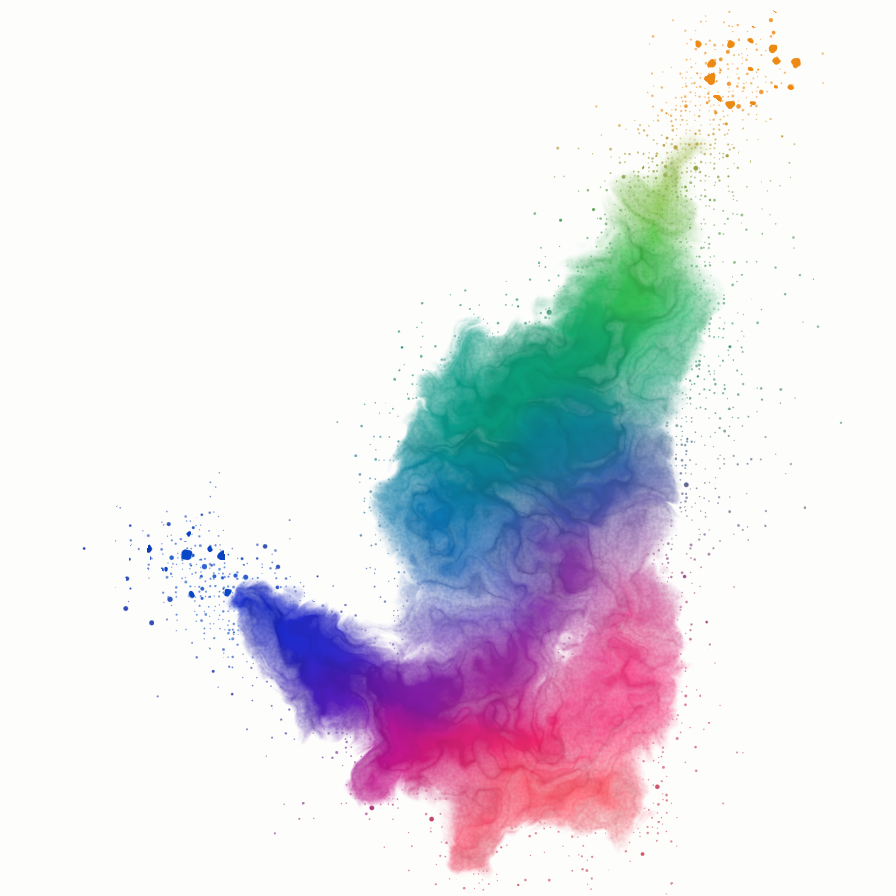
This background is drawn by a Shadertoy shader. Its source:

```glsl
// A burst of rainbow powder on white, with orange and blue droplets at its tips.
// Tapered capsules blend into one cloud that gradient noise warps and folds;
// jittered grids of dots scatter dust and drops around it.

const vec3 PAPER = vec3(.994, .994, .988);
const vec3 ORANGE = vec3(.93, .54, .08);
const vec3 BLUE = vec3(.03, .28, .78);
const float WARP = .042;        // sway of the outline
const float BILLOW = .055;      // depth of the edge lobes
const float UNION_SHARP = 65.;  // distinctness of the puffs
const float COLOUR_SHARP = 27.; // narrowness of colour transitions
const float FOLDING = 1.9;
const float GRAIN = .2;

// Sums over all puffs
vec3 pigment = vec3(0);
float density = 0., weight = 0., field = 0.;

vec2 hash2(vec2 p) {
  vec3 q = fract(p.xyx * vec3(.1031, .103, .0973));
  q += dot(q, q.yzx + 33.33);
  return fract((q.xx + q.yz) * q.zy);
}

float slope(vec2 cell, vec2 f, vec2 corner) {
  float angle = 6.28318 * hash2(cell + corner + 71.).x;
  return dot(vec2(cos(angle), sin(angle)), f - corner);
}

float noise2(vec2 p) {
  vec2 i = floor(p), f = p - i, u = f * f * f * (f * (f * 6. - 15.) + 10.);
  return mix(mix(slope(i, f, vec2(0)), slope(i, f, vec2(1, 0)), u.x),
             mix(slope(i, f, vec2(0, 1)), slope(i, f, vec2(1)), u.x), u.y);
}

// x: smooth octaves, y: creased octaves
vec2 fbm(vec2 p) {
  vec2 sum = vec2(0);
  float amp = .58;
  for (int i = 0; i < 4; i++) {
    float n = noise2(p);
    sum += amp * vec2(n, abs(n));
    p = mat2(1.6, 1.2, -1.2, 1.6) * p + 7.3;
    amp *= .5;
  }
  return sum;
}

// Thin lines where the noise crosses zero
float wisps(vec2 p) { return pow(max(0., 1. - 2.6 * abs(noise2(p))), 3.); }

// Distance to a segment (ends xy, zw) with a radius at each end
float capsule(vec2 p, vec4 s, vec2 radii) {
  vec2 axis = s.zw - s.xy;
  float h = clamp(dot(p - s.xy, axis) / dot(axis, axis), 0., 1.);
  return length(p - s.xy - axis * h) - mix(radii.x, radii.y, h);
}

// shape: two radii, then density
void puff(vec2 p, vec4 segment, vec3 shape, vec3 colour) {
  float d = capsule(p, segment, shape.xy), w = exp(-d * COLOUR_SHARP);
  pigment += w * colour;
  density += w * shape.z;
  weight += w;
  field += exp(-d * UNION_SHARP);
}

void powder(vec2 p) {
  // Yellow tip and green
  puff(p, vec4(.765,.84,.732,.77), vec3(.001,.022,.66), vec3(.62,.7,.14));
  puff(p, vec4(.735,.766,.7,.665), vec3(.022,.06,1), vec3(.25,.77,.28));
  puff(p, vec4(.75,.635,.725,.557), vec3(.04,.043,.52), vec3(.16,.7,.48));
  // Teal and blue body
  puff(p, vec4(.675,.622,.56,.518), vec3(.062,.07,1.1), vec3(.03,.64,.42));
  puff(p, vec4(.53,.617,.505,.49), vec3(.022,.056,.8), vec3(.05,.63,.56));
  puff(p, vec4(.65,.53,.52,.453), vec3(.065,.065,1.1), vec3(.01,.45,.6));
  puff(p, vec4(.48,.435,.505,.375), vec3(.046,.043,.9), vec3(.02,.46,.77));
  // Violet waist
  puff(p, vec4(.69,.475,.585,.39), vec3(.048,.052,1), vec3(.2,.3,.69));
  puff(p, vec4(.725,.48,.705,.405), vec3(.026,.033,.58), vec3(.5,.32,.68));
  puff(p, vec4(.495,.305,.56,.315), vec3(.03,.045,.5), vec3(.4,.32,.78));
  puff(p, vec4(.635,.37,.547,.245), vec3(.045,.05,1), vec3(.62,.14,.62));
  // Pink, red and coral base
  puff(p, vec4(.705,.325,.69,.21), vec3(.052,.072,.66), vec3(.95,.19,.48));
  puff(p, vec4(.48,.165,.61,.19), vec3(.045,.045,1.1), vec3(1,.08,.37));
  puff(p, vec4(.525,.052,.56,.14), vec3(.026,.045,.78), vec3(.98,.27,.35));
  puff(p, vec4(.59,.125,.675,.108), vec3(.045,.05,.68), vec3(.98,.32,.34));
  // Blue arm to magenta
  puff(p, vec4(.275,.32,.37,.27), vec3(.022,.054,1.1), vec3(.07,.18,.82));
  puff(p, vec4(.375,.235,.48,.215), vec3(.048,.054,1.1), vec3(.32,.08,.7));
  puff(p, vec4(.42,.13,.45,.185), vec3(.03,.046,1), vec3(.8,.07,.59));
  pigment /= weight;
  density /= weight;
  field = -log(field) / UNION_SHARP;
}

// One random dot per cell, present with the given chance
float dots(vec2 p, float cells, float radius, float chance) {
  vec2 id = floor(p * cells), pick = hash2(id + cells);
  float d = length(p - (id + .25 + .5 * hash2(id + 2.7 * cells)) / cells);
  float r = radius * mix(.35, 1., pick.y * pick.y), px = .8 / iResolution.y;
  return step(pick.x + .004, chance) * (1. - smoothstep(r - px, r + px, d));
}

float spray(float d, float reach) { return exp(-max(d, 0.) / reach); }

void mainImage(out vec4 fragColor, in vec2 fragCoord) {
  vec2 p = (fragCoord - .5 * iResolution.xy) / iResolution.y + .5;

  // Folded cloud
  vec2 sway = vec2(fbm(p * 8.).x, fbm(p * 8. + 19.).x), q = p + WARP * sway;
  powder(q);
  float folds = fbm(q * 11. + 1.6 * sway).y;
  float lines = .6 * wisps(q * 13. + 2.2 * sway) + .4 * wisps(q * 27. + 3.5 * sway);
  float d = field - BILLOW * (folds - .2), dusty = smoothstep(.6, .75, p.y);
  float rim = 1. - smoothstep(-.012, .005 + .018 * dusty, d);
  float depth = 1. - smoothstep(-.052, .004, d);
  float relief = FOLDING * (.24 - folds) + .45 * (lines - .25);
  float alpha = density * rim * mix(.58, 1., depth);
  alpha *= 1. + relief * (1. - .5 * depth * density);
  float grain = noise2(p * 230.) + .6 * noise2(p * 410.);
  alpha = clamp(alpha + GRAIN * grain * rim * max(1.15 - alpha, 0.), 0., 1.);
  vec3 colour = mix(PAPER, pigment * (1.05 - .3 * folds - .08 * lines), alpha);

  // Dust and droplets
  float cool = capsule(p, vec4(.205,.375,.275,.315), vec2(.018,.025));
  float plume = spray(cool, .022)
    + spray(capsule(p, vec4(.81,.92,.745,.8), vec2(.025)), .02);
  float drift = spray(capsule(p, vec4(.8,.77,.79,.45), vec2(.015)), .035);
  float fine = dots(p, 190., .0016, .5 * plume + .28 * spray(field, .02) + .2 * drift);
  float medium = dots(p + .31, 85., .003, .32 * plume + .02 * spray(field, .07));
  float tips = spray(length(p - vec2(.83, .93)) - .042, .01)
    + spray(length(p - vec2(.215, .375)) - .035, .01);
  float large = dots(p + .17 + .003 * noise2(p * 130.), 46., .0066, .6 * tips);
  vec3 dustColour = mix(pigment * .8, ORANGE, smoothstep(.77, .9, p.y));
  dustColour = mix(dustColour, BLUE, spray(cool, .05));
  float dust = max(max(.6 * fine, .85 * medium), large);
  dust *= 1. - .93 * rim * (1. - .5 * dusty);
  fragColor = vec4(mix(colour, dustColour, dust), 1);
}
```
